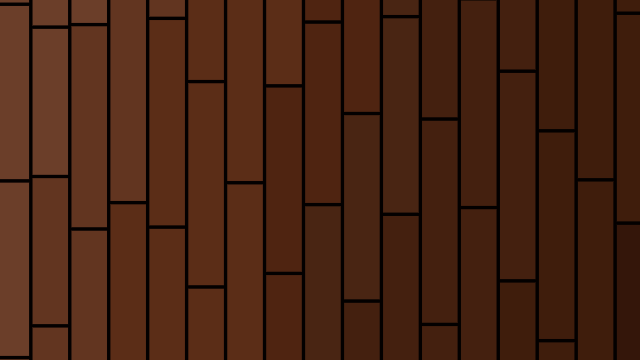
This pattern is drawn by a WebGL 2 fragment shader. Its source:

```glsl
#version 300 es
precision highp float;
// Staggered upright wooden planks, shading from warm tan to dark brown, with black gaps.

uniform vec2 u_resolution;
out vec4 fragColor;

// All lengths are in canvas heights
const float PLANK_WIDTH = 0.1082;
const float FIRST_GAP_X = 0.0856;
const float BOARD_LENGTH = 0.583;
const float GAP_WIDTH = 0.0095;
const vec3 GAP_COLOR = vec3(0.01, 0.0, 0.0);

// How many columns further to the right a board looks per height downward
const float SHADE_SLANT = 2.5;
const int SHADES = 8;
const vec3 WOOD[SHADES] = vec3[SHADES](
    vec3(0.420, 0.242, 0.160),
    vec3(0.385, 0.208, 0.125),
    vec3(0.355, 0.175, 0.090),
    vec3(0.308, 0.142, 0.067),
    vec3(0.287, 0.145, 0.074),
    vec3(0.268, 0.126, 0.058),
    vec3(0.248, 0.114, 0.048),
    vec3(0.205, 0.088, 0.038));
const float SHADE_START[SHADES] = float[SHADES](
    -9.0, 2.1, 4.4, 8.0, 9.7, 11.2, 14.4, 16.95);

float bump(float x, float sharpness) {
    return exp(-sharpness * x * x);
}

// Depth of a column's first joint: a swaying stagger, wrapped to one board
float jointDepth(float column) {
    float fromMiddle = column - 8.0;
    float fromKink = column - 2.3;
    float stagger = 1.975 + 0.386 * fromMiddle + 0.47 * sin(0.3927 * fromMiddle);
    stagger += 0.75 * fromKink * bump(fromKink, 0.8);
    return BOARD_LENGTH * fract(stagger);
}

// Boards are shorter near the left side and around the middle
float boardLength(float column) {
    float shortening = 0.33 * bump(column - 0.7, 1.5) + 0.13 * bump(column - 8.0, 0.2);
    return BOARD_LENGTH * (1.0 - shortening);
}

// Flat wood colour, stepping darker along the slanted position
vec3 woodColor(float position) {
    vec3 color = WOOD[0];
    for (int i = 1; i < SHADES; i++) {
        color = mix(color, WOOD[i], step(SHADE_START[i], position));
    }
    return color;
}

// Distance to the nearest end of a cell, given the fraction across it
float edgeDistance(float fraction, float size) {
    return min(fraction, 1.0 - fraction) * size;
}

void main() {
    vec2 p = gl_FragCoord.xy / u_resolution.y;
    float pixel = 1.0 / u_resolution.y;
    float depth = 1.0 - p.y;

    // Column and board that hold this point
    float across = (p.x - FIRST_GAP_X) / PLANK_WIDTH + 1.0;
    float column = floor(across);
    float len = boardLength(column);
    float firstJoint = jointDepth(column);
    float along = (depth - firstJoint) / len;
    float boardTop = firstJoint + floor(along) * len;

    // Shade from the centre of the visible part of the board
    vec2 ends = clamp(vec2(boardTop, boardTop + len), 0.0, 1.0);
    float centre = 0.5 * (ends.x + ends.y);
    vec3 wood = woodColor(column + SHADE_SLANT * centre);

    // Black gaps at the sides and the joints
    float d = min(edgeDistance(fract(across), PLANK_WIDTH),
                  edgeDistance(fract(along), len));
    float board = smoothstep(-0.6 * pixel, 0.6 * pixel, d - 0.5 * GAP_WIDTH);
    fragColor = vec4(mix(GAP_COLOR, wood, board), 1.0);
}
```
